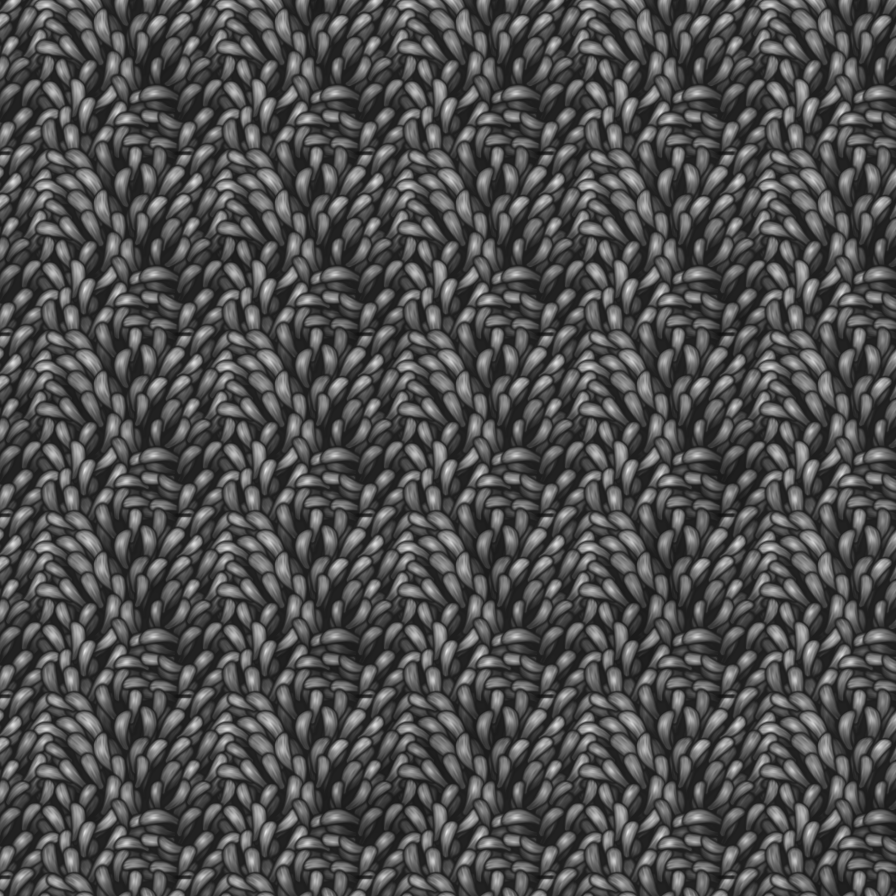
Write a three.js fragment shader that draws this pattern.

```glsl
varying vec2 vUv;

float hash(vec2 p) {
  return fract(sin(dot(p, vec2(127.1, 311.7))) * 43758.5453);
}

float noise(vec2 p) {
  vec2 i = floor(p), f = fract(p);
  f = f * f * (3.0 - 2.0 * f);
  return mix(mix(hash(i), hash(i + vec2(1.0, 0.0)), f.x),
             mix(hash(i + vec2(0.0, 1.0)), hash(i + vec2(1.0)), f.x), f.y);
}

vec2 wrappedOffset(vec2 p, vec2 from) {
  return fract(p - from + 0.5) - 0.5;
}

// Angle in degrees toward which a petal's tip points, within one tile
float flowAngle(vec2 p) {
  float across = fract(p.x - 0.24);
  float down = 1.0 - fract(p.y);

  // Wide upper fan, sweeping from left to upper right
  float upper = mix(165.0, 52.0, clamp(across / 0.7, 0.0, 1.0));

  // Narrow lower fan, then upright petals, then the leaning side
  float lower = mix(118.0, 42.0, smoothstep(0.03, 0.34, across));
  lower = mix(lower, 102.0, smoothstep(0.35, 0.44, across));
  lower = mix(lower, 57.0, smoothstep(0.6, 0.74, across));
  float inLower = smoothstep(0.5, 0.6, down) * (1.0 - smoothstep(0.94, 1.0, down));
  float angle = mix(upper, lower, inLower);

  // Cluster lying on its side
  float side = length(wrappedOffset(p, vec2(0.83, 0.16)) * vec2(1.0, 0.85));
  return mix(angle, 172.0, 1.0 - smoothstep(0.14, 0.2, side));
}

// Paints one rounded petal over the tone; q is measured from its middle
float paintPetal(float tone, vec2 q, vec2 id, float size, float light) {
  float halfLength = 0.075 * size;
  q.x += (hash(id + 8.1) - 0.5) * 6.0 * (q.y * q.y - 0.003);
  float along = clamp(q.y / halfLength * 0.5 + 0.5, 0.0, 1.0);
  float radius = size * mix(0.02, 0.037, smoothstep(0.0, 0.85, along));
  float d = length(q - vec2(0.0, clamp(q.y, -halfLength, halfLength))) - radius;

  // Soft dark contour
  tone = mix(tone, 0.115, 0.9 * (1.0 - smoothstep(0.0, 0.018, d)));

  // Rounded body, brighter toward the tip, with brushed streaks
  float depth = clamp(-d / radius, 0.0, 1.0);
  float body = mix(0.26, 0.53, smoothstep(0.0, 0.75, along));
  body *= mix(0.8, 1.12, hash(id + 5.3));
  body *= mix(0.62, 1.0, smoothstep(0.0, 0.5, depth));
  body *= 0.84 + 0.32 * noise(q * vec2(110.0, 24.0) + id * 7.0);

  // Highlight near the tip
  vec2 shine = (q - vec2(-0.12 * radius, halfLength * 0.65)) / vec2(0.5 * radius, 0.4 * halfLength);
  body += mix(0.06, 0.32, hash(id + 1.9)) * exp(-dot(shine, shine) * 1.4);

  return mix(tone, max(body * light, 0.12), 1.0 - smoothstep(-0.006, 0.006, d));
}

void main() {
  vec2 p = (vUv - vec2(0.407, 0.627)) * 4.95;
  vec2 tile = fract(p);
  float tone = 0.13;

  // A dim layer of petals, then a bright one shifted by half a cell
  for (float layer = 0.0; layer < 1.5; layer += 1.0) {
    vec2 shift = vec2(0.5, 0.5) * (1.0 - layer);
    vec2 base = floor(tile * 8.0 - shift);

    // From top to bottom, so lower tips cover upper tails
    for (float row = 1.0; row > -1.5; row -= 1.0) {
      for (float column = -2.0; column < 2.5; column += 1.0) {
        vec2 cell = base + vec2(column, row);
        vec2 id = mod(cell, 8.0) + 31.0 * (1.0 - layer);
        vec2 jitter = vec2(hash(id), hash(id + 17.3)) - 0.5;
        float brick = 0.5 * mod(cell.y, 2.0) - 0.25;
        vec2 center = (cell + 0.5 + shift + vec2(brick, 0.0) + 0.42 * jitter) / 8.0;

        float turn = (hash(id + 11.9) - 0.5) * 22.0;
        float angle = radians(flowAngle(center) + turn);
        vec2 up = vec2(cos(angle), sin(angle));
        vec2 offset = tile - center;
        vec2 q = vec2(dot(offset, vec2(up.y, -up.x)), dot(offset, up));

        // Largest petals in the middle of the upper fan
        vec2 heart = wrappedOffset(center, vec2(0.57, 0.74));
        float size = mix(0.8, 1.1, hash(id + 3.7)) + 0.25 * exp(-dot(heart, heart) * 30.0);
        tone = paintPetal(tone, q, id, size, mix(0.52, 1.0, layer));
      }
    }
  }

  // Short dark seam at the tile corner
  vec2 seam = abs(wrappedOffset(p, vec2(0.0)));
  float mark = (1.0 - smoothstep(0.03, 0.07, seam.x)) * (1.0 - smoothstep(0.004, 0.016, seam.y));
  tone = mix(tone, 0.06, 0.8 * mark);

  // Faint smudges that differ between repeats
  tone *= 1.0 - 0.1 * smoothstep(0.75, 0.95, noise(vUv * 11.0 + 4.0));

  gl_FragColor = vec4(vec3(clamp(tone, 0.0, 1.0)), 1.0);
}
```
